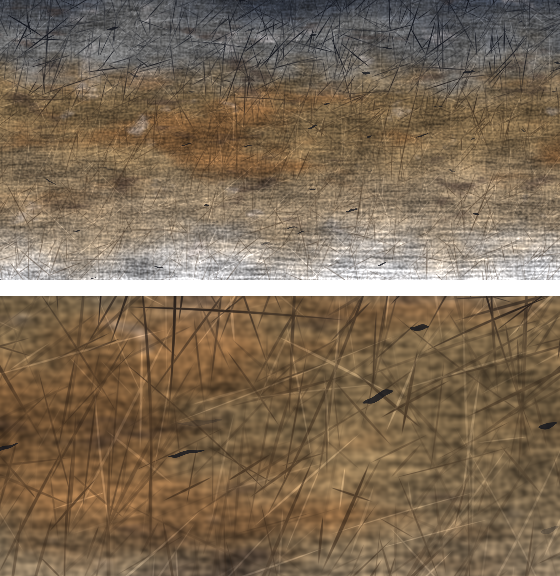
Top, the full canvas; bottom, a detail of the centre.
Write a WebGL 2 fragment shader that draws this texture.

```glsl
#version 300 es
precision highp float;
// Worn wooden board: a tone ramp from cold grey (top) through brown to bleached
// wood (bottom), broken up by stretched gradient noise for grain and stains,
// then covered with cell-scattered tapered scratches and short gouges.

uniform vec2 u_resolution;
out vec4 fragColor;

const vec3 COLD_DARK  = vec3(0.20, 0.22, 0.26);
const vec3 COLD_GREY  = vec3(0.41, 0.41, 0.41);
const vec3 WOOD_BROWN = vec3(0.49, 0.405, 0.285);
const vec3 WOOD_TAN   = vec3(0.59, 0.52, 0.43);
const vec3 BLEACHED   = vec3(0.82, 0.82, 0.83);
const vec3 RUST       = vec3(0.45, 0.30, 0.17);
const vec3 DARK_STAIN = vec3(0.24, 0.19, 0.17);
const vec3 CHALK      = vec3(0.68, 0.65, 0.65);
const vec3 CUT_COLD   = vec3(0.07, 0.08, 0.11);
const vec3 CUT_WARM   = vec3(0.20, 0.14, 0.09);
const float GRAIN_CONTRAST  = 0.62;
const float BLOTCH_CONTRAST = 0.30;
const float SAW_LINES       = 54.0;
const float SAW_CONTRAST    = 0.12;
const int   CUT_LAYERS      = 14;
const int   PALE_LAYERS     = 5;

vec2 hash2(vec2 p) {
    vec3 q = fract(p.xyx * vec3(0.1031, 0.1030, 0.0973));
    q += dot(q, q.yzx + 33.33);
    return fract((q.xx + q.yz) * q.zy);
}

float cornerSlope(vec2 cell, vec2 offset) {
    float a = 6.2832 * hash2(cell + 71.0).x;
    return dot(vec2(cos(a), sin(a)), offset);
}

// Gradient noise, about -0.7 to 0.7
float noise(vec2 p) {
    vec2 i = floor(p), f = p - i;
    vec2 u = f * f * f * (f * (f * 6.0 - 15.0) + 10.0);
    vec2 e = vec2(1.0, 0.0);
    return mix(mix(cornerSlope(i, f), cornerSlope(i + e, f - e), u.x),
               mix(cornerSlope(i + e.yx, f - e.yx), cornerSlope(i + 1.0, f - 1.0), u.x), u.y);
}

float fbm(vec2 p) {
    float sum = 0.0, amp = 1.0;
    for (int i = 0; i < 4; i++) {
        sum += amp * noise(p);
        p = p * 2.03 + 17.3;
        amp *= 0.55;
    }
    return sum;
}

// One tapered, slightly bent stroke per cell; reach is the half length in cells
float strokes(vec2 p, float cell, float angle, float spread, float reach, float halfWidth, float seed) {
    float px = 0.65 / u_resolution.y, cover = 0.0;
    vec2 home = floor(p / cell);
    for (int y = -1; y <= 1; y++)
    for (int x = -1; x <= 1; x++) {
        vec2 id = home + vec2(x, y);
        vec2 place = hash2(id + seed), shape = hash2(id + seed + 57.3), look = hash2(id + seed + 129.7);
        float a = angle + spread * (shape.x - 0.5);
        a *= look.x < 0.22 ? -1.0 : 1.0;
        vec2 d = p - (id + place) * cell;
        vec2 q = vec2(dot(d, vec2(cos(a), sin(a))), dot(d, vec2(-sin(a), cos(a))));
        q.y += (place.x - 0.5) * q.x * q.x * 0.6;
        float t = abs(q.x) / (cell * reach * mix(0.3, 1.0, shape.y));
        float w = halfWidth * mix(0.5, 1.2, place.y) * max(1.0 - t * t, 0.0);
        float line = 1.0 - smoothstep(w - px, w + px, abs(q.y));
        cover = max(cover, line * (1.0 - smoothstep(0.75, 1.0, t)) * look.y);
    }
    return cover;
}

void main() {
    vec2 p = gl_FragCoord.xy / u_resolution.y;
    float broad = fbm(p * vec2(1.6, 2.6) + 3.0);
    float blotch = fbm(p * vec2(5.0, 8.0) + 41.0);
    float level = p.y + 0.11 * broad + 0.05 * blotch;

    // Tone ramp from bottom to top
    vec3 col = mix(BLEACHED, WOOD_TAN, smoothstep(-0.02, 0.22, level));
    col = mix(col, WOOD_BROWN, smoothstep(0.18, 0.58, level));
    col = mix(col, COLD_GREY, smoothstep(0.66, 0.82, level));
    col = mix(col, COLD_DARK, smoothstep(0.82, 1.02, level + 0.05 * (p.x - 1.0)));

    // Rust, dark stains and chalky wear
    vec2 h = (p - vec2(0.75, 0.53)) * vec2(1.6, 5.0);
    float middle = smoothstep(0.18, 0.40, p.y) * (1.0 - smoothstep(0.66, 0.80, p.y));
    float rust = smoothstep(0.05, 0.8, fbm(p * vec2(2.2, 6.0) + 9.0) + 0.5 * exp(-dot(h, h)));
    col = mix(col, RUST, 0.65 * rust * middle);
    float stain = smoothstep(0.25, 0.8, fbm(p * vec2(4.0, 13.0) + 83.0));
    col = mix(col, DARK_STAIN, 0.6 * stain * smoothstep(0.08, 0.28, p.y));
    float chalk = smoothstep(0.35, 0.8, fbm(p * vec2(5.0, 7.5) + 130.0));
    col = mix(col, CHALK, 0.5 * chalk);

    // Horizontal grain, cross-grain hairs, speckle and saw marks
    vec2 g = p + vec2(0.0, 0.025 * noise(p * vec2(1.7, 3.0) + 5.0));
    float grain = 0.35 * noise(g * vec2(1.5, 17.0)) + 0.40 * noise(g * vec2(7.0, 62.0) + 11.0)
                + 0.45 * noise(g * vec2(22.0, 125.0) + 29.0) + 0.55 * noise(p * vec2(105.0, 125.0) + 7.0)
                + 0.25 * noise(p * vec2(95.0, 9.0) + 53.0);
    col *= 1.0 + GRAIN_CONTRAST * grain + BLOTCH_CONTRAST * blotch;
    float sawZone = (1.0 - smoothstep(0.10, 0.36, p.y)) * smoothstep(0.2, 1.3, p.x + 0.5 * broad);
    col *= 1.0 + SAW_CONTRAST * sawZone * sin(6.2832 * SAW_LINES * g.y);

    // Pale hairlines, then long and short dark cuts that crowd towards the top
    float pale = 0.0, cuts = 0.0;
    for (int i = 0; i < PALE_LAYERS; i++) {
        float k = float(i);
        pale = max(pale, strokes(p + 0.37 * k, 0.08 + 0.03 * k, 0.9, 1.7, 0.9, 0.0014, 211.0 + 19.0 * k));
    }
    for (int i = 0; i < CUT_LAYERS; i++) {
        float k = float(i);
        float cell = mix(0.065, 0.25, k / float(CUT_LAYERS));
        cuts = max(cuts, strokes(p + 0.23 * k, cell, 1.05, 1.6, 0.95, 0.0013 + 0.003 * cell, 31.0 * k));
    }
    cuts = max(cuts, strokes(p, 0.2, 0.05, 0.35, 0.8, 0.0022, 401.0));
    float gouges = strokes(p + 0.006 * noise(p * 60.0), 0.15, 0.15, 0.6, 0.22, 0.0042, 503.0);
    float crowd = mix(0.55, 1.15, smoothstep(0.4, 0.9, p.y)) * clamp(0.85 + 0.9 * blotch, 0.3, 1.15);
    vec3 cutColor = mix(CUT_WARM, CUT_COLD, smoothstep(0.5, 0.85, p.y));
    col = mix(col, col * 1.3 + 0.07, 0.75 * pale);
    col = mix(col, cutColor, clamp(crowd * cuts, 0.0, 0.92));
    col = mix(col, CUT_COLD, 0.8 * smoothstep(0.4, 0.9, gouges));

    fragColor = vec4(clamp(col, 0.0, 1.0), 1.0);
}
```
